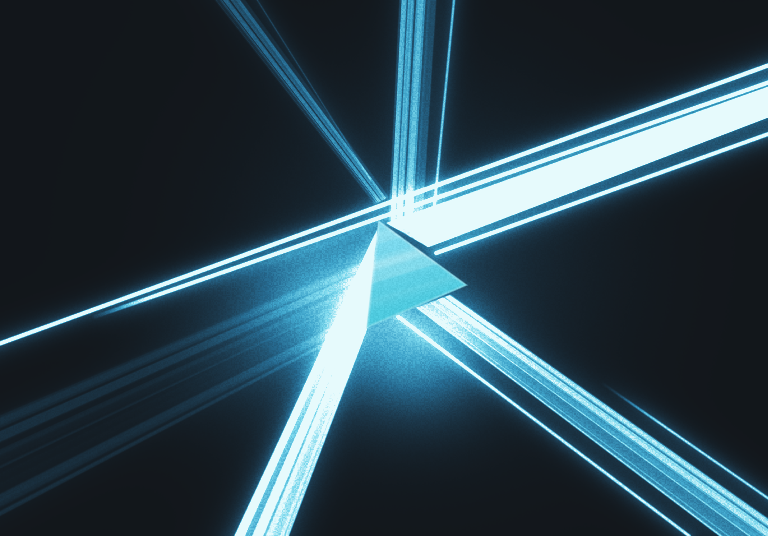
A Shadertoy shader for this background:

```glsl
#define INK vec3(0.072, 0.088, 0.105)
#define NAVY vec3(0.11, 0.23, 0.31)
#define BLUE vec3(0.15, 0.42, 0.57)
#define AZURE vec3(0.25, 0.65, 0.80)
#define ICE vec3(0.49, 0.85, 0.93)
#define WHITE vec3(0.90, 0.98, 0.99)
#define TEAL vec3(0.30, 0.79, 0.87)
#define HALO 0.022
#define GRAIN 0.16

float hash(float n) { return fract(sin(n * 127.1) * 4375.85); }

float hash2(vec2 c) { return fract(sin(dot(c, vec2(12.99, 78.23))) * 4375.85); }

float noise(float x) {
    float f = fract(x);
    return mix(hash(floor(x)), hash(floor(x) + 1.0), f * f * (3.0 - 2.0 * f));
}

// Signed distance to the line ab, positive on the side of q
float side(vec2 p, vec2 a, vec2 b, vec2 q) {
    vec2 n = normalize(vec2(a.y - b.y, b.x - a.x));
    return dot(p - a, n) * sign(dot(q - a, n));
}

// Fan of strands between the edges a0-b0 and a1-b1: x = strands, y = halo
vec2 beam(vec2 p, vec2 a0, vec2 b0, vec2 a1, vec2 b1, float count, float fill) {
    float px = 1.0 / iResolution.y;
    float d0 = side(p, a0, b0, a1);
    float d1 = side(p, a1, b1, a0);
    float u = d0 / max(d0 + d1, 0.01);
    float start = side(p, a0, a1, b0);
    float edge = min(d0, d1);
    float n = 0.65 * noise(u * count + count) + 0.35 * noise(u * count * 2.3);
    float strands = mix(fill, 1.0, smoothstep(0.38, 0.68, n));
    strands *= smoothstep(-px, px, edge) * smoothstep(-px, px, start);
    return vec2(strands, exp(min(edge, 0.0) / HALO) * smoothstep(-0.03, 0.05, start));
}

// Thin ray with a soft halo
float ray(vec2 p, vec2 a, vec2 b, float width) {
    float px = 1.0 / iResolution.y;
    vec2 ab = b - a;
    float t = clamp(dot(p - a, ab) / dot(ab, ab), 0.0, 1.0);
    float d = length(p - a - ab * t);
    return 1.0 - smoothstep(width - px, width + px, d) + 0.38 * exp(-d / (HALO * 0.6));
}

float blob(vec2 p, vec2 center, float radius) {
    vec2 q = (p - center) / radius;
    return exp(-dot(q, q));
}

// Light level to colour
vec3 ramp(float level) {
    float v = clamp(level, 0.0, 1.0) * 5.0;
    vec3 c = mix(INK, NAVY, min(v, 1.0));
    c = mix(c, BLUE, clamp(v - 1.0, 0.0, 1.0));
    c = mix(c, AZURE, clamp(v - 2.0, 0.0, 1.0));
    c = mix(c, ICE, clamp(v - 3.0, 0.0, 1.0));
    return mix(c, WHITE, clamp(v - 4.0, 0.0, 1.0));
}

void mainImage(out vec4 fragColor, in vec2 fragCoord) {
    vec2 p = fragCoord / iResolution.y;
    float px = 1.0 / iResolution.y;
    vec2 top = vec2(0.706, 0.589), right = vec2(0.872, 0.468), low = vec2(0.684, 0.388);
    vec2 wireA = vec2(0.177, 0.409), wireB = vec2(1.4275, 0.844);

    // Ambient glow around the prism, cut off above the long rays
    float below = smoothstep(-0.01, 0.015, side(p, wireA, wireB, low));
    float light = 0.42 * blob(p, vec2(0.63, 0.45), 0.15) * below;
    light += 0.15 * blob(p, vec2(0.52, 0.41), 0.19) * below;
    light += 0.42 * blob(p, vec2(0.79, 0.35), 0.12);
    light += 0.13 * blob(p, vec2(0.80, 0.52), 0.29);

    // Faint haze to the left
    vec2 haze = beam(p, vec2(0.691, 0.52), vec2(0.0, 0.229), vec2(0.684, 0.396), vec2(0.0, 0.037), 13.0, 0.1);
    light += 0.11 * haze.x + 0.025 * haze.y;

    // Dim beams going up
    vec2 upLeft = beam(p, vec2(0.699, 0.619), vec2(0.401, 1.0), vec2(0.725, 0.632), vec2(0.457, 1.0), 9.0, 0.25);
    light += (0.42 * upLeft.x + 0.04 * upLeft.y) * mix(1.0, 0.75, smoothstep(0.7, 1.0, p.y));
    light += 0.18 * ray(p, vec2(0.691, 0.665), vec2(0.48, 1.0), 0.001);
    vec2 up = beam(p, vec2(0.725, 0.587), vec2(0.745, 1.0), vec2(0.788, 0.587), vec2(0.814, 1.0), 10.0, 0.3);
    light += 0.56 * up.x + 0.08 * up.y;
    light += 0.5 * ray(p, vec2(0.809, 0.6), vec2(0.848, 1.01), 0.0022);

    // Bright beams going down
    vec2 downLeft = beam(p, vec2(0.704, 0.572), vec2(0.437, 0.0), vec2(0.686, 0.39), vec2(0.539, 0.0), 8.0, 0.42);
    float fade = mix(0.7, 1.0, smoothstep(-0.01, 0.04, side(p, vec2(0.686, 0.39), vec2(0.539, 0.0), top)));
    light += 0.95 * downLeft.x * fade + 0.2 * downLeft.y;
    light += 0.6 * ray(p, vec2(0.699, 0.55), vec2(0.442, -0.01), 0.004);
    vec2 downRight = beam(p, vec2(0.84, 0.45), vec2(1.4275, 0.037), vec2(0.777, 0.426), vec2(1.342, 0.0), 12.0, 0.45);
    light += 0.74 * downRight.x + 0.14 * downRight.y;
    light += 0.68 * ray(p, vec2(0.743, 0.409), vec2(1.286, 0.0), 0.0028);
    light += 0.62 * ray(p, vec2(1.125, 0.284), vec2(1.435, 0.069), 0.0022) * smoothstep(1.11, 1.25, p.x);

    // Main beam to the right and its thin neighbours
    vec2 mainBeam = beam(p, vec2(0.721, 0.584), vec2(1.4275, 0.836), vec2(0.799, 0.539), vec2(1.4275, 0.779), 7.0, 0.65);
    light += mainBeam.x * mix(0.95, 1.25, smoothstep(0.8, 1.2, p.x)) + 0.32 * mainBeam.y;
    light += 0.85 * ray(p, vec2(0.814, 0.528), vec2(1.45, 0.756), 0.0035);
    light += 0.9 * ray(p, vec2(-0.02, 0.352), vec2(1.45, 0.884), 0.0038);
    light += 0.85 * ray(p, wireA, wireB + vec2(0.02, 0.007), 0.0035) * smoothstep(0.15, 0.32, p.x);

    // Speckle follows the light
    float speck = hash2(floor(p * 420.0)) - 0.5;
    light *= 1.0 + GRAIN * speck;
    vec3 color = ramp(light);

    // Glass prism with slanted reflections and a pale rim
    float inner = min(min(side(p, top, right, low), side(p, right, low, top)), side(p, low, top, right));
    float across = dot(p - low, normalize(vec2(-0.3, 1.0)));
    float sheen = smoothstep(0.45, 0.9, noise(across * 75.0)) * smoothstep(0.02, 0.10, across);
    vec3 glass = mix(TEAL, ICE, smoothstep(0.0, 0.16, across));
    glass = mix(glass, WHITE, 0.4 * sheen + 0.35 * (1.0 - smoothstep(0.0, 0.006, inner)));
    glass += 0.05 * speck;
    color = mix(color, glass, smoothstep(-px, px, inner));

    fragColor = vec4(color, 1.0);
}
```
